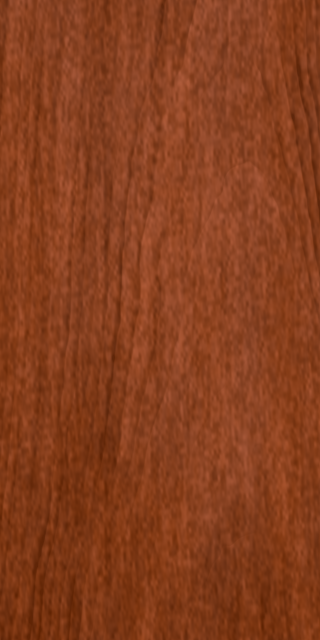
Write a WebGL 2 fragment shader that draws this texture.

```glsl
#version 300 es
precision highp float;
// Reddish-brown veneer: straight grain on the left, nested arches on the right.
// Growth rings are contours of a warped parabola, shaded by one-sided dark lines,
// then overlaid with long fibres, short pores and broad shifts in tone and hue.

uniform vec2 u_resolution;
out vec4 fragColor;

const vec3 DARK  = vec3(0.375, 0.150, 0.036);
const vec3 MID   = vec3(0.52, 0.241, 0.108);
const vec3 LIGHT = vec3(0.68, 0.350, 0.215);
const vec3 ROSE  = vec3(-0.005, 0.022, 0.055);

float hash(vec2 p) {
    return fract(sin(dot(p, vec2(127.1, 311.7))) * 43758.5453);
}

// Smooth value noise, centred on zero (-0.5 to 0.5)
float noise(vec2 p) {
    vec2 cell = floor(p);
    vec2 f = fract(p);
    f = f * f * (3.0 - 2.0 * f);
    float low  = mix(hash(cell), hash(cell + vec2(1.0, 0.0)), f.x);
    float high = mix(hash(cell + vec2(0.0, 1.0)), hash(cell + vec2(1.0, 1.0)), f.x);
    return mix(low, high, f.y) - 0.5;
}

float fbm(vec2 p, int octaves) {
    float sum = 0.0;
    float amplitude = 1.0;
    for (int i = 0; i < octaves; i++) {
        sum += amplitude * noise(p);
        p = p * 2.03 + vec2(17.3, 9.1);
        amplitude *= 0.55;
    }
    return sum;
}

// Short pores: noise on a slanted grid, so that rows do not line up
float pores(vec2 p, vec2 scale, float slant) {
    return noise(vec2(p.x + slant * p.y, p.y - slant * p.x) * scale);
}

// Ring coordinate (x) and its steepness (y): arches steeper right of the axis
vec2 ringField(vec2 p, float axis) {
    float dx = p.x - axis - 0.05 * noise(vec2(p.y * 2.0, 4.0));
    float side = dx > 0.0 ? 1.7 : 1.0;
    dx *= side;
    float warp = 0.34 * noise(p * vec2(2.6, 1.3) + 5.0)
               + 0.15 * noise(p * vec2(8.0, 5.0) + 31.0)
               + 0.05 * noise(p * vec2(36.0, 20.0));
    return vec2(p.y + 8.0 * dx * dx + warp, length(vec2(16.0 * dx * side, 1.5)));
}

// Dark line per ring: a thin crisp stroke with a soft tail on one side
float ringLine(vec2 field, float density) {
    float ring = field.x * density;
    float f = fract(ring);
    float gap = f / (density * field.y);
    float stroke = smoothstep(0.0, 0.007, gap) * (1.0 - smoothstep(0.005, 0.022, gap));
    float tail = smoothstep(0.0, 0.16, f) * (1.0 - smoothstep(0.1, 0.9, f));
    float strength = hash(vec2(floor(ring), 7.0));
    return (0.7 * stroke * (1.0 - smoothstep(0.7, 1.0, f)) + 0.3 * tail)
         * (0.12 + 0.88 * strength * strength);
}

void main() {
    vec2 p = gl_FragCoord.xy / u_resolution.x;
    vec2 field = ringField(p, 0.78);
    float straight = 1.0 - smoothstep(0.25, 0.6, p.x);

    // Rings, with lines that come and go along their length
    float presence = clamp(0.65 + 1.5 * noise(p * vec2(7.0, 3.0) + 60.0), 0.0, 1.0);
    float tone = 0.55 + 0.22 * fbm(vec2(field.x * 2.8, 2.5), 3);
    tone -= mix(0.52, 0.36, straight) * presence * ringLine(field, 3.2);

    // Long vertical streaks, strongest in the straight grain
    float sway = 0.012 * noise(vec2(p.x * 3.0, p.y * 2.5));
    vec2 along = vec2(p.x + sway, p.y);
    tone += mix(0.10, 0.22, straight) * fbm(along * vec2(26.0, 0.8), 3);

    // Fibres and short pores
    tone += 0.24 * noise(along * vec2(105.0, 8.0));
    tone += 0.32 * pores(along, vec2(125.0, 60.0), 0.13);
    tone += 0.24 * pores(along + 3.7, vec2(105.0, 40.0), -0.09);

    // Broad light: brighter at upper middle, darker to the left and the foot
    tone += 0.12 * noise(p * vec2(2.5, 1.8) + 90.0);
    vec2 glow = (p - vec2(0.58, 1.25)) / vec2(0.5, 0.8);
    tone += 0.15 * exp(-dot(glow, glow)) - 0.07;
    tone -= 0.05 * (1.0 - smoothstep(0.0, 0.7, p.y));

    // Tone to colour, with a drifting rosy tint
    tone = clamp(tone, 0.0, 1.0);
    vec3 colour = mix(DARK, MID, min(tone * 2.0, 1.0));
    colour = mix(colour, LIGHT, max(tone * 2.0 - 1.0, 0.0));
    float tint = 0.7 * noise(p * vec2(9.0, 3.0) + 140.0) + 0.5 * noise(along * vec2(70.0, 25.0) + 200.0);
    colour += ROSE * (tint + 0.2 * (p.y - 1.0) + 0.05);
    fragColor = vec4(colour, 1.0);
}
```
